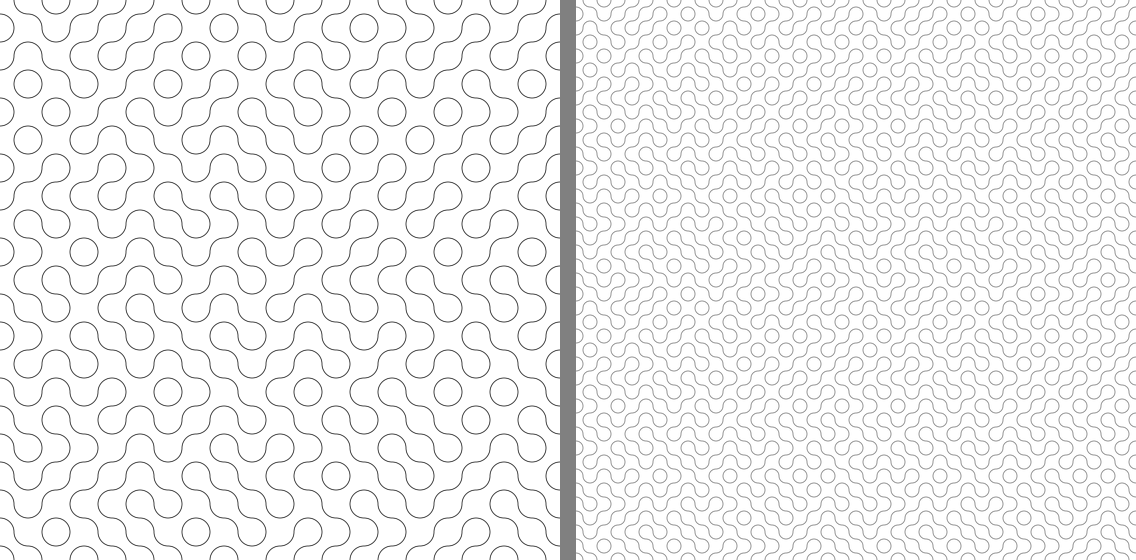
Left: one tile. Right: repeated 2 by 2.
Write a Shadertoy shader that draws this pattern.

```glsl
// Seamless Truchet tiling: thin black quarter arcs join into loops and winding paths on white.

const float TILES = 20.0;            // whole tiles per canvas side
const float LINE_WIDTH = 1.0 / 768.0; // in canvas units
const float SOFTNESS = 0.74;         // edge filter radius in pixels
const vec3 PAPER = vec3(1.0);
const vec3 INK = vec3(0.0);

// Integer hash of a tile index, from 0 to 1
float hashTile(vec2 tile, uint seed) {
    uvec2 q = uvec2(tile);
    uint h = q.x * 1597u + q.y * 51749u + seed * 7919u;
    h = (h ^ (h >> 15u)) * 73244475u;
    h = (h ^ (h >> 16u)) * 73244475u;
    h ^= h >> 15u;
    return float(h & 65535u) / 65536.0;
}

// Distance to a circle outline around the origin
float ringDistance(vec2 p, float radius) {
    return abs(length(p) - radius);
}

// Distance to the two arcs of a unit tile, mirrored at random
float truchetDistance(vec2 p, float tiles, uint seed) {
    vec2 tile = mod(floor(p), tiles);
    vec2 local = fract(p);
    if (hashTile(tile, seed) < 0.5) local.x = 1.0 - local.x;
    return min(ringDistance(local, 0.5), ringDistance(1.0 - local, 0.5));
}

// Filtered coverage of a line; stays correct when thinner than a pixel
float lineCoverage(float d, float width, float soft) {
    return smoothstep(-soft, soft, d + 0.5 * width)
         - smoothstep(-soft, soft, d - 0.5 * width);
}

void mainImage(out vec4 fragColor, in vec2 fragCoord) {
    vec2 uv = fragCoord / iResolution.xy;
    float pixel = 1.0 / min(iResolution.x, iResolution.y);

    float d = truchetDistance(uv * TILES, TILES, 11u) / TILES;
    float ink = lineCoverage(d, LINE_WIDTH, SOFTNESS * pixel);

    fragColor = vec4(mix(PAPER, INK, ink), 1.0);
}
```
